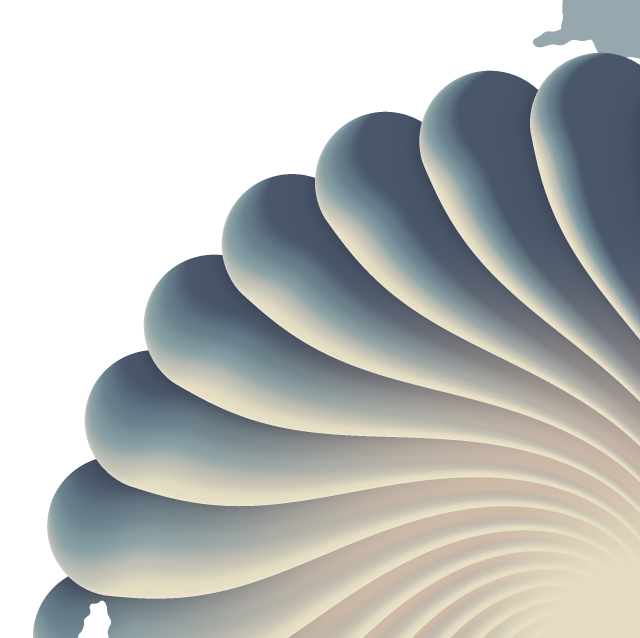
A Shadertoy shader for this background:

```glsl
// A fan of overlapping, curled petals turning about a glowing hub at lower right.
// Polar coordinates are sheared by a spiral edge curve, then repeated by angle;
// each petal is shaded from its cream lit edge to its navy shadowed side.

#define HUB vec2(0.9856, -0.0157)  // centre of the fan, in canvas heights
#define FAN_RADIUS 0.8238          // hub to the centre of each round tip
#define TIP 0.134                  // tip radius, relative to FAN_RADIUS
#define STEP 0.2138                // angle between petals
#define FIRST_ANGLE 0.054          // angle of petal 1, left of vertical
#define CURL 2.548                 // amount of spiral towards the hub
#define CURL_POWER 2.75
#define SAMPLES 3                  // antialiasing grid size

const vec3 WHITE  = vec3(1.0);
const vec3 CREAM  = vec3(0.90, 0.87, 0.76);
const vec3 SILVER = vec3(0.75, 0.75, 0.71);
const vec3 TEAL   = vec3(0.52, 0.62, 0.64);
const vec3 SLATE  = vec3(0.40, 0.49, 0.54);
const vec3 NAVY   = vec3(0.29, 0.34, 0.42);
const vec3 BLUSH  = vec3(0.81, 0.73, 0.66);
const vec3 MIST   = vec3(0.59, 0.66, 0.68);

vec2 hashGradient(vec2 cell) {
    float angle = 6.2832 * fract(sin(dot(cell, vec2(127.1, 311.7))) * 43758.5);
    return vec2(cos(angle), sin(angle));
}

float gradientNoise(vec2 p) {
    vec2 i = floor(p), f = p - i, u = f * f * (3.0 - 2.0 * f);
    vec2 e = vec2(1.0, 0.0);
    float low = mix(dot(hashGradient(i), f),
                    dot(hashGradient(i + e.xy), f - e.xy), u.x);
    float high = mix(dot(hashGradient(i + e.yx), f - e.yx),
                     dot(hashGradient(i + 1.0), f - 1.0), u.x);
    return mix(low, high, u.y);
}

// Capsule whose radius changes from ra to rb
float taperedCapsule(vec2 p, vec2 a, vec2 b, float ra, float rb) {
    vec2 axis = b - a;
    float h = clamp(dot(p - a, axis) / dot(axis, axis), 0.0, 1.0);
    return length(p - a - h * axis) - mix(ra, rb, h);
}

// Ragged mist in the upper right corner
float mistDistance(vec2 p) {
    float floorY = 0.938 - 0.03 * smoothstep(0.925, 0.945, p.x);
    float corner = max(0.880 - p.x, floorY - p.y);
    float finger = taperedCapsule(p, vec2(0.841, 0.934), vec2(0.925, 0.953), 0.009, 0.014);
    return min(corner, finger) + 0.008 * gradientNoise(p * 45.0);
}

// Small ragged opening near the lower left corner
float gapDistance(vec2 p) {
    return taperedCapsule(p, vec2(0.155, 0.040), vec2(0.147, -0.010), 0.016, 0.027)
         + 0.010 * gradientNoise(p * 60.0);
}

// Half-angle of a petal's lit edge at relative radius rho
float edgeAngle(float rho) {
    if (rho < 1.0) return TIP - CURL * pow(1.0 - rho, CURL_POWER);
    return acos(min((rho * rho + 1.0 - TIP * TIP) / (2.0 * rho), 1.0));
}

// across: 0 at the lit edge, 1 under the neighbour; lean: petal angle
vec3 petalColour(float across, float lean, float rho) {
    float turn = lean / 1.5708;
    float shade = across / max(0.35 + 0.88 * turn, 0.25);
    shade += 0.5 * (1.0 - 0.4 * turn) * smoothstep(0.92, 1.12, rho);

    vec3 colour = mix(CREAM, SILVER, smoothstep(0.08, 0.35, shade));
    colour = mix(colour, TEAL, smoothstep(0.30, 0.55, shade));
    colour = mix(colour, SLATE, smoothstep(0.50, 0.80, shade));
    colour = mix(colour, NAVY, smoothstep(0.75, 1.10, shade));

    // Warm light fills the petal towards the hub
    float warmth = 1.0 - smoothstep(0.10 + 0.30 * turn, 0.80 + 0.35 * turn, rho);
    colour = mix(colour, BLUSH, warmth * smoothstep(0.10, 0.60, shade));

    // Contact shadow and thin bright rim
    float arc = STEP * rho;
    colour *= 1.0 - 0.18 * (1.0 - warmth) * exp(-(1.0 - across) * arc / 0.02);
    colour = mix(colour, WHITE, 0.35 * exp(-across * arc / 0.004) * smoothstep(0.2, 0.5, rho));
    return mix(CREAM, colour, smoothstep(0.12, 0.36, rho));
}

vec3 scene(vec2 p) {
    if (gapDistance(p) < 0.0) return WHITE;
    vec2 d = p - HUB;
    float rho = length(d) / FAN_RADIUS;
    float angle = atan(-d.x, d.y);

    if (rho < 1.0 + TIP) {
        float halfAngle = edgeAngle(rho);
        float turns = (angle - FIRST_ANGLE - halfAngle) / STEP;
        float index = ceil(turns);
        float across = index - turns;
        if (rho < 1.0 || across * STEP < 2.0 * halfAngle)
            return petalColour(across, FIRST_ANGLE + index * STEP, rho);
    }
    return mistDistance(p) < 0.0 ? MIST : WHITE;
}

void mainImage(out vec4 fragColor, in vec2 fragCoord) {
    vec3 sum = vec3(0.0);
    for (int j = 0; j < SAMPLES; j++)
        for (int i = 0; i < SAMPLES; i++) {
            vec2 offset = (vec2(i, j) + 0.5) / float(SAMPLES) - 0.5;
            sum += scene((fragCoord + offset) / iResolution.y);
        }
    fragColor = vec4(sum / float(SAMPLES * SAMPLES), 1.0);
}
```
